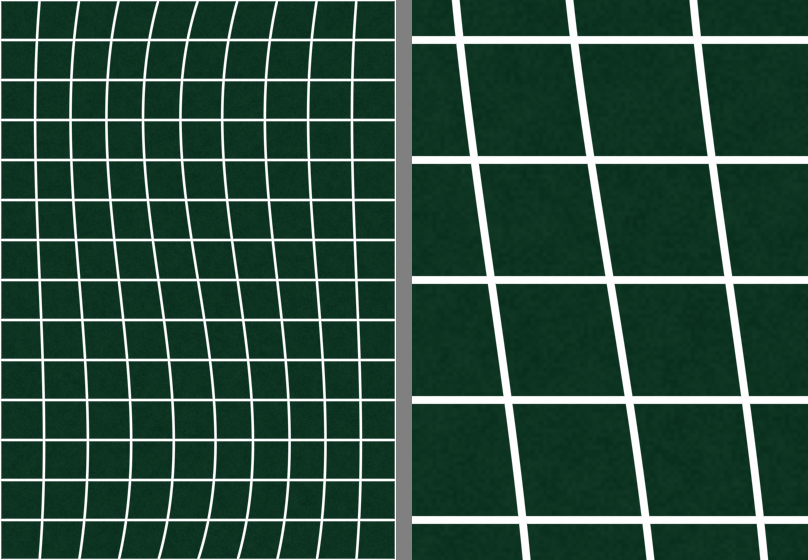
Left: the whole. Right: its middle third, enlarged.
A Shadertoy shader for this pattern:

```glsl
const vec2 CELLS = vec2(10.0, 14.0);      // columns, rows
const float HALF_LINE = 0.00234;          // of canvas height
const float EDGE_SOFT = 0.8;              // edge blur in output pixels
const float SWAY = 0.0443;                // widest sideways bend, of canvas width
const float CUBIC_PEAK = 0.3849;          // maximum of t - t^3 on 0..1
const float ROUNDNESS = 0.5;              // tent to sine profile across the sheet
const int UNWARP_STEPS = 5;
const float GRAIN_ROWS = 512.0;
const float GRAIN_AMOUNT = 0.035;
const float MOTTLE_AMOUNT = 0.018;
const vec3 GREEN = vec3(0.05, 0.20, 0.13);
const vec3 WHITE = vec3(0.995);
const float PI = 3.14159;

float hash(vec2 p) {
    vec3 q = fract(p.xyx * 0.1031);
    q += dot(q, q.yzx + 33.33);
    return fract((q.x + q.y) * q.z);
}

float valueNoise(vec2 p) {
    vec2 cell = floor(p), f = fract(p);
    f = f * f * (3.0 - 2.0 * f);
    return mix(mix(hash(cell), hash(cell + vec2(1, 0)), f.x),
               mix(hash(cell + vec2(0, 1)), hash(cell + vec2(1, 1)), f.x), f.y);
}

// Bend strength: zero at both sides, one at the centre column
float bendProfile(float u) {
    float tent = 1.0 - abs(2.0 * u - 1.0);
    return mix(tent, sin(PI * u), ROUNDNESS);
}

// Straight column coordinate below a bent position
float unwarpColumn(vec2 uv) {
    float t = 2.0 * uv.y - 1.0;
    float sway = -SWAY * (t - t * t * t) / CUBIC_PEAK;
    float u = uv.x;
    for (int i = 0; i < UNWARP_STEPS; i++) u = uv.x - sway * bendProfile(u);
    return u;
}

float lineDistance(float x) {
    return abs(x - round(x));
}

void mainImage(out vec4 fragColor, in vec2 fragCoord) {
    vec2 uv = fragCoord / iResolution.xy;

    // Felt-like ground
    vec2 p = fragCoord / iResolution.y * GRAIN_ROWS;
    float grain = valueNoise(p * 0.8) - 0.5;
    float mottle = valueNoise(p * 0.16 + 41.0) - 0.5;
    float shade = GRAIN_AMOUNT * grain + MOTTLE_AMOUNT * mottle;
    vec3 color = GREEN + shade * vec3(0.8, 1.0, 0.8);

    // Bent columns and straight rows, distances in pixels
    float column = unwarpColumn(uv) * CELLS.x;
    float columnSlope = length(vec2(dFdx(column), dFdy(column)));
    float columnDist = lineDistance(column) / columnSlope;
    float rowDist = lineDistance(uv.y * CELLS.y) / CELLS.y * iResolution.y;

    float halfWidth = HALF_LINE * iResolution.y;
    float d = min(columnDist, rowDist) - halfWidth;
    float ink = 1.0 - smoothstep(-EDGE_SOFT, EDGE_SOFT, d);

    fragColor = vec4(mix(color, WHITE, ink), 1.0);
}
```
